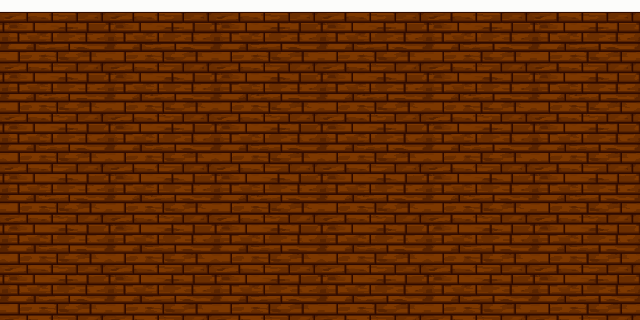
A WebGL 2 fragment shader for this texture:

```glsl
#version 300 es
precision highp float;

uniform vec2 u_resolution;
out vec4 fragColor;

#define CANVAS vec2(768.0, 384.0)
#define TILE vec2(127.3, 60.5)
#define WALL_TOP 14.2
#define BED_WIDTH 1.45
#define JOINT_WIDTH 1.5
#define EDGE_WIDTH 0.9
#define SHADE_WIDTH 2.2
#define STREAK_CELLS vec2(11.0, 20.0)
#define SMUDGE_CELLS vec2(13.0, 8.0)
#define BLEND_SHARPNESS 14.0

const vec3 PAPER = vec3(0.99, 0.99, 0.98);
const vec3 LIGHT = vec3(0.49, 0.22, 0.0);
const vec3 MID = vec3(0.42, 0.18, 0.0);
const vec3 SHADE = vec3(0.35, 0.14, 0.0);
const vec3 EDGE = vec3(0.25, 0.08, 0.0);
const vec3 MORTAR = vec3(0.18, 0.04, 0.0);

// Five courses per tile: top of each course, then its joint positions
const float courseTop[6] = float[6](0.0, 11.8, 24.2, 36.8, 46.8, 60.5);
const vec4 courseJoints[5] = vec4[5](
    vec4(33.0, 62.7, 92.7, 122.7),
    vec4(4.5, 41.0, 80.0, 105.5),
    vec4(22.5, 62.7, 104.0, 104.0),
    vec4(42.0, 83.4, 83.4, 83.4),
    vec4(23.0, 69.0, 109.0, 109.0));

vec3 hash3(vec2 cell) {
    vec3 q = fract(cell.xyx * vec3(0.1031, 0.1030, 0.0973));
    q += dot(q, q.yxz + 33.33);
    return fract((q.xxy + q.yzz) * q.zyx);
}

// Blocky cellular noise that wraps once per tile, with softened borders
float cellTone(vec2 p, vec2 cells) {
    vec2 g = p / TILE * cells;
    vec2 base = floor(g);
    float sum = 0.0;
    float total = 0.0;
    for (int j = -1; j <= 1; j++) {
        for (int i = -1; i <= 1; i++) {
            vec2 cell = base + vec2(i, j);
            vec3 rnd = hash3(mod(cell, cells) + cells);
            vec2 away = abs(g - cell - 0.15 - 0.7 * rnd.xy);
            float weight = exp(-BLEND_SHARPNESS * max(away.x, away.y));
            sum += weight * rnd.z;
            total += weight;
        }
    }
    return sum / total;
}

// Coverage of the side where d is below the limit
float below(float d, float limit, float soft) {
    return 1.0 - smoothstep(limit - soft, limit + soft, d);
}

// Signed distance to the closest joint, repeated along the course
float nearestJoint(float x, vec4 joints) {
    float nearest = TILE.x;
    for (int k = 0; k < 4; k++) {
        float d = mod(x - joints[k] + 0.5 * TILE.x, TILE.x) - 0.5 * TILE.x;
        if (abs(d) < abs(nearest)) nearest = d;
    }
    return nearest;
}

vec3 brickWall(vec2 p, float soft) {
    vec2 t = mod(p, TILE);
    int course = 0;
    for (int i = 1; i < 5; i++) {
        if (t.y >= courseTop[i]) course = i;
    }
    float fromTop = t.y - courseTop[course];
    float fromBottom = courseTop[course + 1] - t.y;
    float joint = nearestJoint(t.x, courseJoints[course]);

    // Worn face: long streaks and a few squarer smudges
    float streak = cellTone(p, STREAK_CELLS);
    float smudge = cellTone(p + vec2(0.0, 3.0), SMUDGE_CELLS);
    if (course == 3) streak += 0.17;
    vec3 color = mix(LIGHT, MID, smoothstep(0.42, 0.56, streak));
    float worn = smoothstep(0.78, 0.86, 0.55 * streak + 0.5 * smudge);
    color = mix(color, SHADE, worn);

    // Shaded lower side and brick ends
    color = mix(color, SHADE, below(fromBottom, SHADE_WIDTH, soft));
    float endShade = below(abs(joint + 0.7), 0.5 * JOINT_WIDTH + 0.5, soft);
    color = mix(color, EDGE, 0.7 * endShade);
    color = mix(color, EDGE, below(fromBottom, EDGE_WIDTH, soft));

    // Mortar between bricks and courses
    float gap = below(abs(joint), 0.5 * JOINT_WIDTH, soft);
    gap = max(gap, below(fromTop, BED_WIDTH, soft));
    return mix(color, MORTAR, gap);
}

void main() {
    vec2 uv = gl_FragCoord.xy / u_resolution;
    vec2 p = vec2(uv.x, 1.0 - uv.y) * CANVAS - vec2(0.0, WALL_TOP);
    float soft = 0.5 * CANVAS.y / u_resolution.y;
    vec3 color = mix(brickWall(p, soft), PAPER, below(p.y, 0.0, soft));
    fragColor = vec4(color, 1.0);
}
```
